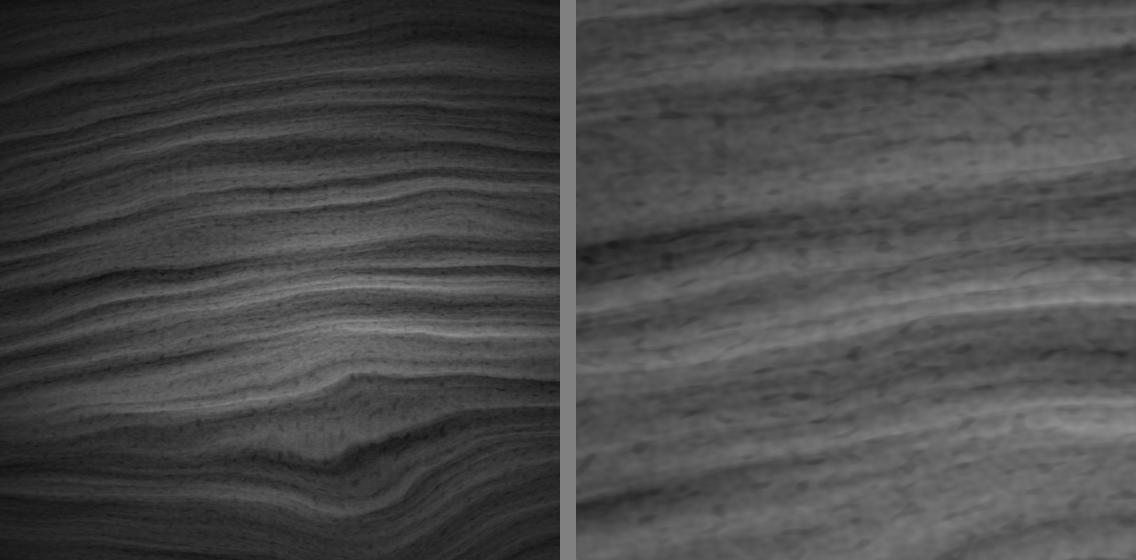
Left, the full canvas; right, a detail of the centre.
Give the GLSL for this texture, as a Shadertoy shader.

```glsl
// Dark charcoal wood: long wavy growth rings under a soft vignette.
// A bent height field gives the grain direction; sawtooth rings, streaks,
// pores and a pale belt are all shaded along that field.

const vec2 LIGHT_CENTER = vec2(0.56, 0.45);
const float SHADE_FLOOR = 0.032;
const float SHADE_RANGE = 0.285;

vec2 hashGradient(vec2 cell) {
    vec3 p = fract(cell.xyx * vec3(0.1031, 0.1030, 0.0973));
    p += dot(p, p.yzx + 33.33);
    float angle = 6.28318 * fract((p.x + p.y) * p.z);
    return vec2(cos(angle), sin(angle));
}

// Gradient noise, roughly -0.7 to 0.7
float gradientNoise(vec2 p) {
    vec2 i = floor(p), f = fract(p);
    vec2 u = f * f * f * (f * (f * 6.0 - 15.0) + 10.0);
    vec2 e = vec2(0.0, 1.0);
    float bottom = mix(dot(hashGradient(i), f),
                       dot(hashGradient(i + e.yx), f - e.yx), u.x);
    float top = mix(dot(hashGradient(i + e.xy), f - e.xy),
                    dot(hashGradient(i + e.yy), f - e.yy), u.x);
    return mix(bottom, top, u.y);
}

float fbm(vec2 p, int octaves) {
    float sum = 0.0, amplitude = 1.0;
    for (int i = 0; i < octaves; i++) {
        sum += amplitude * gradientNoise(p);
        p = p * 2.03 + vec2(17.3, 9.1);
        amplitude *= 0.55;
    }
    return sum;
}

float bell(float x, float center, float width) {
    float d = (x - center) / width;
    return exp(-d * d);
}

// Height across the grain: arched in the upper part, a valley near the bottom
float grainHeight(vec2 uv) {
    float arch = 0.115 * sin(1.9 * uv.x) * smoothstep(0.0, 0.45, uv.y);
    float valley = 0.09 * smoothstep(0.66, 1.05, uv.x) - 0.075 * bell(uv.x, 0.64, 0.19);
    valley *= 1.0 - smoothstep(0.02, 0.38, uv.y);
    float waves = 0.028 * gradientNoise(uv * vec2(2.6, 5.0) + 3.7)
                + 0.011 * gradientNoise(uv * vec2(6.5, 13.0) + 21.4)
                + 0.0025 * gradientNoise(uv * vec2(19.0, 34.0) + 8.2);
    return uv.y - arch - valley + waves;
}

// One ring set: pale lip above a crisp edge, dark shadow just below it
float growthRings(float x, float height, float count, float seed) {
    float phase = height * count
                + 0.9 * gradientNoise(vec2(x * 1.1, height * count * 0.5) + seed);
    float id = floor(phase), f = phase - id;
    float strength = clamp(0.6 + 1.3 * gradientNoise(vec2(x * 2.2, id * 7.37 + seed)), 0.1, 1.3);
    float lip = exp(-4.0 * f) * smoothstep(0.0, 0.13, f);
    float shadow = smoothstep(0.3, 0.92, f) * (1.0 - smoothstep(0.91, 1.0, f));
    return strength * (0.85 * lip - 0.42 * shadow);
}

// Fine fibres, mottling and short dark pores
float fibreDetail(vec2 uv, float height) {
    float streaks = 0.20 * fbm(vec2(uv.x * 3.5, height * 75.0), 3);
    float mottle = 0.15 * gradientNoise(vec2(uv.x * 75.0, height * 140.0))
                 + 0.13 * gradientNoise(uv * vec2(150.0, 210.0));
    float pores = smoothstep(0.16, 0.48, gradientNoise(vec2(uv.x * 62.0, height * 165.0) + 5.5));
    return streaks + mottle - 0.17 * pores;
}

float vignette(vec2 uv) {
    vec2 d = (uv - LIGHT_CENTER) * vec2(1.55, 1.8);
    return exp(-1.08 * dot(d, d));
}

void mainImage(out vec4 fragColor, in vec2 fragCoord) {
    vec2 uv = fragCoord / iResolution.xy;
    float height = grainHeight(uv);

    // Broad tone bands and the pale belts that follow the grain
    float bands = 0.34 * fbm(vec2(uv.x * 1.3, height * 13.0) + 12.6, 3);
    float belts = 0.36 * bell(height, 0.272, 0.032) + 0.14 * bell(height, 0.375, 0.02)
                - 0.16 * bell(height, 0.19, 0.035);

    // Coarse rings carry the contours, finer ones fill between them
    float rings = 0.78 * growthRings(uv.x, height, 17.0, 4.3)
                + 0.30 * growthRings(uv.x, height, 43.0, 31.8);

    float relief = 1.0 + bands + belts + rings + fibreDetail(uv, height);
    float shade = (SHADE_FLOOR + SHADE_RANGE * vignette(uv)) * max(relief, 0.25);
    fragColor = vec4(vec3(clamp(shade + 0.012, 0.0, 1.0)), 1.0);
}
```
